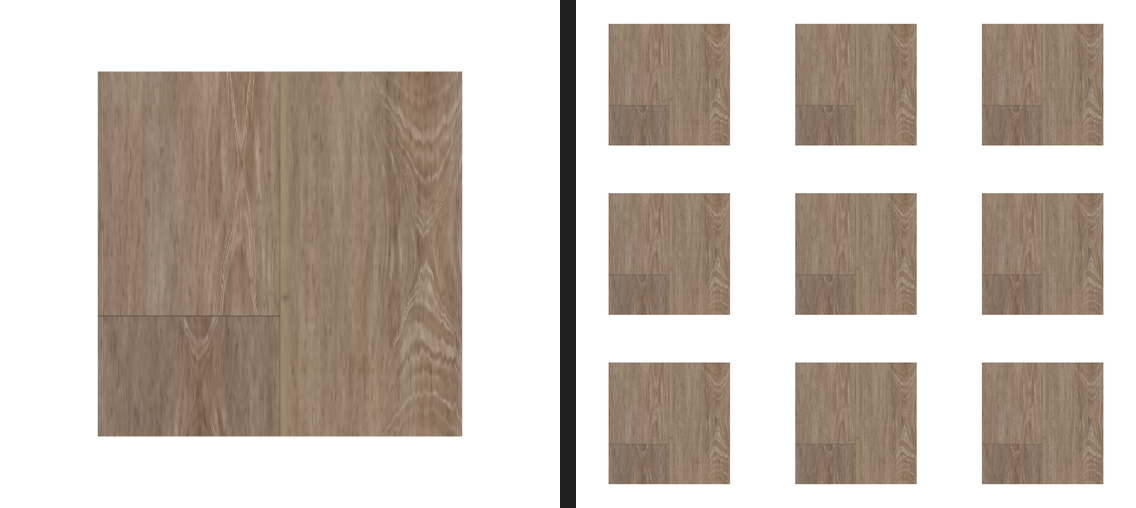
Left, the tile; right, the same tile 3 across and 3 down.
Write a Shadertoy shader that draws this texture.

```glsl
// Square sample of three limed oak planks centred on a white ground.
// Each plank layers stretched value noise with growth rings taken from a saddle
// field (arches above and below its centre); the white margin wraps seamlessly.

const vec2 PANEL_MIN = vec2(0.1745, 0.1408);
const vec2 PANEL_MAX = vec2(0.8255, 0.8592);
const float SEAM_X = 0.5;         // joint between the two columns
const float SEAM_Y = 0.33;        // joint in the left column
const float SEAM_HALF = 0.0014;
const float SAPWOOD_WIDTH = 0.03; // pale strip beside the long joint

const vec3 WHITE = vec3(1.0);
const vec3 OAK_LEFT = vec3(0.585, 0.505, 0.435);
const vec3 OAK_LOW = vec3(0.535, 0.455, 0.395);
const vec3 OAK_RIGHT = vec3(0.585, 0.505, 0.428);
const vec3 SAPWOOD = vec3(0.635, 0.565, 0.455);
const vec3 HEARTWOOD = vec3(0.555, 0.455, 0.375);
const vec3 LIME = vec3(0.73, 0.68, 0.64);
const vec3 SEAM = vec3(0.36, 0.30, 0.25);
const vec3 KNOT = vec3(0.40, 0.32, 0.26);

// Knots: centre, half width, half height
const vec4 KNOTS[3] = vec4[3](
    vec4(0.514, 0.380, 0.010, 0.010),
    vec4(0.814, 0.552, 0.009, 0.022),
    vec4(0.298, 0.300, 0.010, 0.026));

float hash(vec2 p) {
    return fract(sin(dot(p, vec2(127.1, 311.7))) * 43758.545);
}

float noise(vec2 p) {
    vec2 i = floor(p), f = fract(p);
    f = f * f * (3.0 - 2.0 * f);
    return mix(mix(hash(i), hash(i + vec2(1, 0)), f.x),
               mix(hash(i + vec2(0, 1)), hash(i + vec2(1, 1)), f.x), f.y);
}

// Noise centred on zero
float grain(vec2 p) {
    return noise(p) - 0.5;
}

// Hyperbolic growth rings: U shapes above the centre, arches below it
float rings(vec2 p, vec2 centre, float steepness, float density) {
    vec2 d = p - centre;
    d.x += 0.03 * grain(p * vec2(7.0, 5.0));
    d.y += 0.07 * grain(p * vec2(13.0, 6.0)) + 0.025 * grain(p * vec2(150.0, 14.0));
    float q = d.y * d.y - steepness * d.x * d.x;
    float level = q * inversesqrt(abs(q) + 0.002);
    return noise(vec2(level * density * 2.0, p.y * 4.0));
}

// Wood of one plank; heart is the ring centre, figureWidth its reach sideways
vec3 plank(vec2 p, vec3 base, vec2 heart, float figureWidth, float steepness,
           float density, float seed) {
    vec2 s = p + seed;
    float reach = (p.x - heart.x) / figureWidth;
    float figure = exp(-reach * reach);
    float ring = rings(p, heart, steepness, density);

    // Broad streaks, fibres and fine pores
    float tone = 0.055 * grain(s * vec2(20.0, 1.3))
               + 0.060 * grain(s * vec2(68.0, 3.5))
               + 0.055 * grain(s * vec2(150.0, 16.0))
               + 0.045 * grain(s * vec2(260.0, 50.0));
    vec3 colour = mix(base, HEARTWOOD, 0.45 * figure);
    colour += tone * vec3(1.0, 1.03, 1.05);
    colour += vec3(0.022, 0.0, -0.012) * grain(s * vec2(26.0, 2.0));

    // Ring shading and pale filler broken into short flecks
    colour += figure * 0.10 * (ring - 0.5);
    float fleck = smoothstep(0.45, 0.8, noise(s * vec2(120.0, 22.0)));
    float filler = smoothstep(0.62, 0.88, ring) * (0.25 + 0.75 * fleck);
    colour = mix(colour, LIME, 0.55 * figure * filler);

    // Dark dashes of open pores
    float pores = smoothstep(0.74, 0.95, noise(s * vec2(190.0, 28.0)));
    return colour - 0.05 * pores;
}

float line(float distance, float halfWidth, float aa) {
    return 1.0 - smoothstep(halfWidth - aa, halfWidth + aa, abs(distance));
}

void mainImage(out vec4 fragColor, in vec2 fragCoord) {
    vec2 size = PANEL_MAX - PANEL_MIN;
    vec2 p = (fragCoord / iResolution.xy - PANEL_MIN) / size;
    vec2 aa = 0.6 / (iResolution.xy * size);

    // Three planks
    vec3 colour;
    if (p.x > SEAM_X) {
        colour = plank(p, OAK_RIGHT, vec2(0.90, 0.50), 0.14, 9.0, 28.0, 3.0);
        float strip = 1.0 - smoothstep(0.3, 1.2, (p.x - SEAM_X) / SAPWOOD_WIDTH);
        colour = mix(colour, SAPWOOD, 0.6 * strip);
    } else if (p.y > SEAM_Y) {
        colour = plank(p, OAK_LEFT, vec2(0.39, 0.76), 0.10, 60.0, 13.0, 11.0);
    } else {
        colour = plank(p, OAK_LOW, vec2(0.28, 0.13), 0.10, 14.0, 22.0, 7.0);
    }

    // Knots
    for (int i = 0; i < 3; i++) {
        vec2 d = (p - KNOTS[i].xy) / KNOTS[i].zw;
        float inside = p.y < SEAM_Y || KNOTS[i].y > SEAM_Y ? 1.0 : 0.0;
        colour = mix(colour, KNOT, 0.5 * inside * exp(-dot(d, d)));
    }

    // Joints
    colour = mix(colour, SEAM, 0.5 * line(p.x - SEAM_X, SEAM_HALF, aa.x));
    float shortJoint = line(p.y - SEAM_Y, SEAM_HALF, aa.y) * step(p.x, SEAM_X);
    colour = mix(colour, SEAM, 0.8 * shortJoint);

    // Panel on the white ground
    vec2 cover = smoothstep(-aa, aa, 0.5 - abs(p - 0.5));
    fragColor = vec4(mix(WHITE, colour, cover.x * cover.y), 1.0);
}
```
